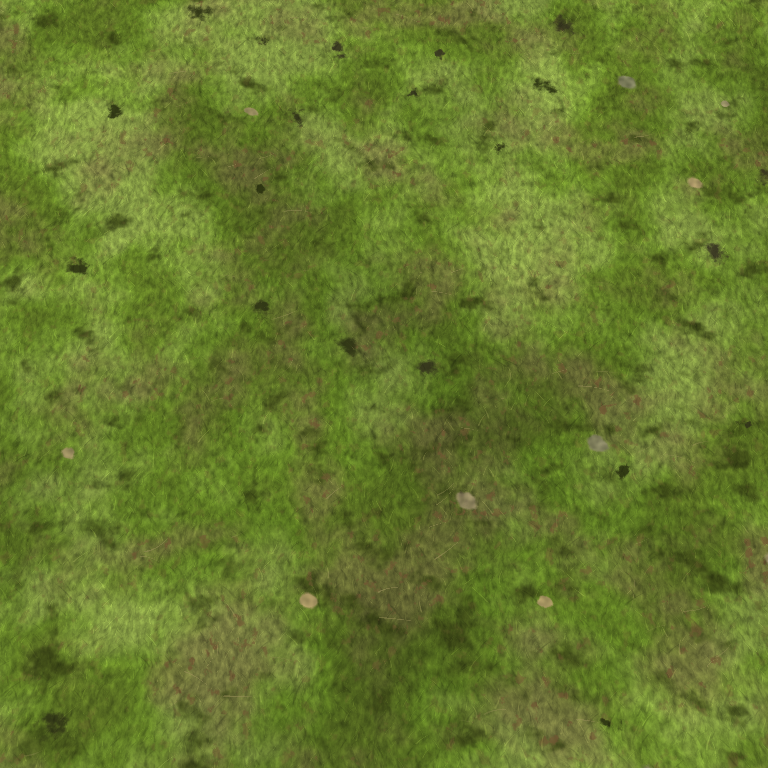
Give the GLSL for this texture, as a WebGL 1 fragment shader.

```glsl
precision highp float;
// Rough meadow turf seen at a slant: gradient noise sets lush, dry and shaded
// patches, layers of bent blades give the nap, and scattered ragged blots add
// dark debris and a few pale stones. Features shrink towards the top.
uniform vec2 u_resolution;

#define BLADE_GRID 30.0
#define BLADE_WIDTH 0.06
#define BLADE_OPACITY 0.6
#define BLADE_CONTRAST 0.62
#define PATCH_SCALE 4.5
#define BROAD_CONTRAST 0.2
#define DRY_AMOUNT 0.7
#define SHADE_AMOUNT 0.85
#define GRAIN 0.36
#define SLANT 0.4
#define DEBRIS_CHANCE 0.34
#define STONE_CHANCE 0.1

const vec3 FRESH = vec3(0.38, 0.50, 0.14);
const vec3 LIGHT = vec3(0.49, 0.57, 0.25);
const vec3 DEEP  = vec3(0.34, 0.42, 0.13);
const vec3 OLIVE = vec3(0.44, 0.42, 0.24);
const vec3 STRAW = vec3(0.60, 0.56, 0.35);
const vec3 BROWN = vec3(0.44, 0.34, 0.20);
const vec3 SHADE = vec3(0.22, 0.26, 0.08);
const vec3 SOIL  = vec3(0.22, 0.20, 0.14);

vec2 hash2(vec2 cell) {
  vec3 h = fract(cell.xyx * vec3(0.1031, 0.1030, 0.0973));
  h += dot(h, h.yzx + 33.33);
  return fract((h.xx + h.yz) * h.zy);
}

float corner(vec2 cell, vec2 offset) {
  return dot(hash2(cell) * 2.0 - 1.0, offset);
}

// Gradient noise, roughly -0.7 to 0.7
float noise(vec2 p) {
  vec2 i = floor(p), f = p - i;
  vec2 w = f * f * f * (f * (f * 6.0 - 15.0) + 10.0);
  vec2 e = vec2(1.0, 0.0);
  float low = mix(corner(i, f), corner(i + e, f - e), w.x);
  float high = mix(corner(i + e.yx, f - e.yx), corner(i + 1.0, f - 1.0), w.x);
  return mix(low, high, w.y);
}

float fbm(vec2 p) {
  float sum = 0.0, gain = 1.0;
  for (int i = 0; i < 4; i++) {
    sum += gain * noise(p);
    p = mat2(1.6, 1.2, -1.2, 1.6) * p + 17.3;
    gain *= 0.55;
  }
  return sum;
}

// Bent, tapering blades: x is coverage, y a random value of the top blade
vec2 blades(vec2 g, float width, float edge) {
  vec2 id = floor(g), result = vec2(0.0);
  for (int row = 0; row < 2; row++) {
    for (int col = -1; col <= 1; col++) {
      vec2 cell = id + vec2(float(col), -float(row));
      vec2 root = hash2(cell), form = hash2(cell + 71.7);
      vec2 d = g - cell - root;
      float t = d.y / mix(0.5, 1.0, form.y);
      float bend = (form.x - 0.5) * t + (root.y - 0.5) * t * t;
      float side = abs(d.x - bend) - width * (1.0 - 0.7 * t);
      float cover = 1.0 - smoothstep(-edge, edge, side);
      cover *= smoothstep(0.0, 0.15, t) * (1.0 - smoothstep(0.8, 1.0, t));
      result = mix(result, vec2(1.0, fract(form.x * 7.0 + root.x)), cover);
    }
  }
  return result;
}

// Sparse ragged blots, one at most per cell: x is coverage, y a random value
vec2 blots(vec2 g, float chance, float radius, float ragged, float soft) {
  vec2 cell = floor(g), pick = hash2(cell + 9.1), place = hash2(cell + 43.0);
  vec2 d = g - cell - mix(vec2(0.27), vec2(0.73), place);
  d.y *= 1.3;
  float size = radius * mix(0.5, 1.25, pick.y);
  float dist = length(d) + ragged * radius * fbm(g * 8.0);
  float cover = 1.0 - smoothstep(size * (1.0 - soft), size * 1.1, dist);
  return vec2(cover * step(pick.x, chance), place.x);
}

void main() {
  vec2 p = gl_FragCoord.xy / min(u_resolution.x, u_resolution.y);
  float pixel = 1.0 / min(u_resolution.x, u_resolution.y);
  vec2 q = vec2(p.x - 0.5, p.y) * (1.0 + SLANT * p.y) + 3.0;

  // Broad patches of lush, dry and shaded growth
  float lush = fbm(q * PATCH_SCALE);
  float dry = fbm(q * PATCH_SCALE * 1.4 + 31.0);
  float clump = fbm(q * vec2(14.0, 18.0) + 57.0);
  vec2 toHollow = p - vec2(0.54, 0.24);
  float hollow = exp(-10.0 * dot(toHollow, toHollow));
  vec3 turf = mix(DEEP, FRESH, smoothstep(-0.4, 0.1, lush));
  turf = mix(turf, LIGHT, smoothstep(-0.12, 0.38, lush - 0.3 * hollow + 0.08));
  float dryness = smoothstep(-0.1, 0.5, dry + 0.15 * hollow);
  turf = mix(turf, OLIVE, dryness * DRY_AMOUNT);
  float glow = fbm(q * 2.6 + 83.0) + 0.25 - 0.8 * hollow;
  turf *= 1.0 + BROAD_CONTRAST * glow;
  float shade = smoothstep(0.14, 0.7, clump + 0.12 * hollow);
  turf = mix(turf, SHADE, shade * SHADE_AMOUNT);

  // Fine upright grain and flecks of withered leaf
  vec2 sway = vec2(noise(q * 14.0), 0.0) * 0.012;
  turf *= 1.0 + GRAIN * fbm((q + sway) * vec2(105.0, 60.0));
  float fleck = smoothstep(0.2, 0.5, fbm(q * vec2(52.0, 44.0) + 11.0));
  turf = mix(turf, BROWN, fleck * (0.2 + 0.6 * dryness));

  // Debris lies beneath the blades, stones partly above
  mat2 turn = mat2(0.85, 0.53, -0.53, 0.85);
  vec2 debris = blots(turn * q * 6.5, DEBRIS_CHANCE, 0.13, 1.3, 0.8);
  turf = mix(turf, mix(SOIL, SHADE * 0.75, debris.y), debris.x * 0.9);
  vec2 stone = blots(turn * q * 7.0 + 23.5, STONE_CHANCE, 0.11, 0.35, 0.3);
  vec3 rock = mix(vec3(0.50, 0.49, 0.39), vec3(0.70, 0.60, 0.42), stone.y);

  // Blades from fine to coarse
  vec3 color = turf;
  for (int i = 0; i < 4; i++) {
    float grid = BLADE_GRID * (2.2 - 0.4 * float(i));
    vec2 blade = blades((q + sway) * grid + 13.7 * float(i), BLADE_WIDTH, pixel * grid);
    vec3 tint = turf * (1.0 + BLADE_CONTRAST * (blade.y - 0.46));
    tint = mix(tint, STRAW, smoothstep(0.72, 1.0, blade.y) * (0.2 + 0.45 * dryness));
    color = mix(color, tint, blade.x * BLADE_OPACITY);
  }
  color = mix(color, rock * (1.0 + 0.4 * noise(q * 90.0)), stone.x * 0.85);

  // Long dry stalks lying across the withered patches
  vec2 stalk = blades(mat2(0.4, 0.9, -0.9, 0.4) * q * 17.0, 0.025, pixel * 17.0);
  color = mix(color, STRAW, stalk.x * step(0.55, stalk.y) * dryness * 0.6);
  gl_FragColor = vec4(clamp(color, 0.0, 1.0), 1.0);
}
```
